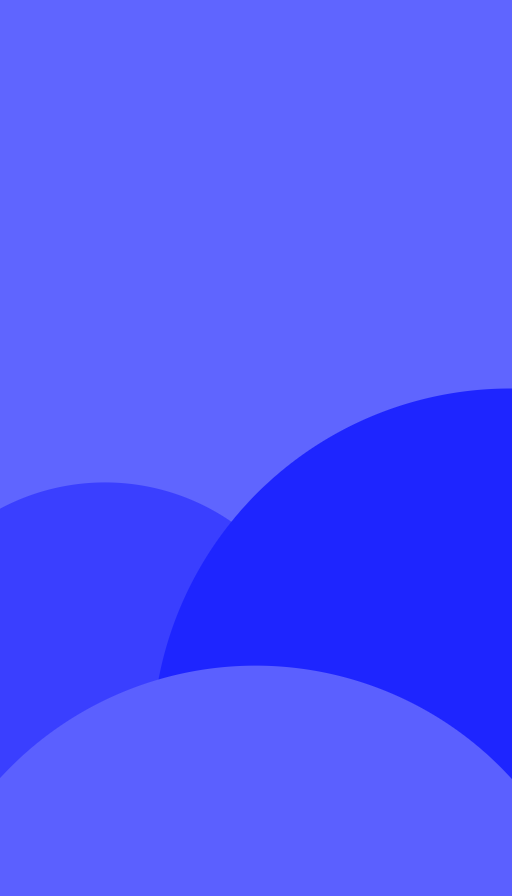
Reproduce this background procedurally as a WebGL 1 fragment shader.

```glsl
precision highp float;
// Three overlapping flat blue discs rising like hills under a periwinkle sky.

uniform vec2 u_resolution;

// Coverage of a disc, with an edge one pixel wide.
float disc(vec2 p, vec2 center, float radius) {
    float pixel = 1.0 / u_resolution.y;
    return clamp(0.5 - (length(p - center) - radius) / pixel, 0.0, 1.0);
}

void main() {
    // Canvas heights, measured from the lower left corner.
    vec2 p = gl_FragCoord.xy / u_resolution.y;

    // Sky
    vec3 color = vec3(0.373, 0.396, 1.0);

    // Hills, from back to front
    color = mix(color, vec3(0.228, 0.247, 1.0), disc(p, vec2(0.1172, 0.2129), 0.2487));
    color = mix(color, vec3(0.118, 0.145, 1.0), disc(p, vec2(0.5690, 0.1673), 0.3991));
    color = mix(color, vec3(0.357, 0.376, 1.0), disc(p, vec2(0.2852, -0.1296), 0.3867));

    gl_FragColor = vec4(color, 1.0);
}
```
